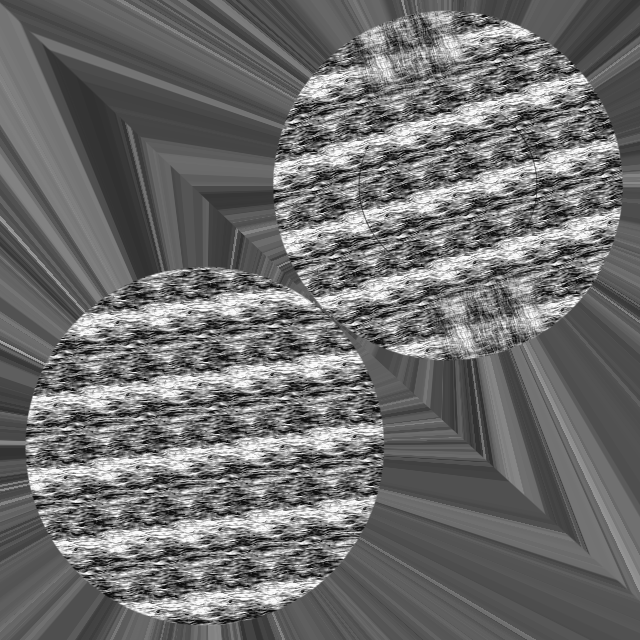
Write a WebGL 2 fragment shader that draws this background.

```glsl
#version 300 es
precision highp float;
// Two grainy discs over a field of radial streaks. Each disc holds a tilted,
// repeating tile of banded gradient noise; outside, every point takes a shade
// from its angle about the nearer disc, so the streaks meet in a diagonal fold.
uniform vec2 u_resolution;
out vec4 outColor;

const float TAU = 6.2831853;
const vec2 LOW_CENTER = vec2(0.320, 0.303);
const vec2 HIGH_CENTER = vec2(0.700, 0.710);

float hash(vec2 p) {
  vec3 q = fract(p.xyx * vec3(0.1031, 0.1030, 0.0973));
  q += dot(q, q.yzx + 33.33);
  return fract((q.x + q.y) * q.z);
}

// Dot product with a corner gradient on a lattice that wraps with a shear
float corner(vec2 cell, vec2 offset, vec2 period, float shear) {
  float wraps = floor(cell.x / period.x);
  vec2 id = vec2(cell.x - wraps * period.x, mod(cell.y - shear * wraps, period.y));
  float angle = TAU * hash(id + period * 3.7);
  return dot(vec2(cos(angle), sin(angle)), offset);
}

float gradientNoise(vec2 p, vec2 period, float shear) {
  vec2 i = floor(p), f = p - i;
  vec2 w = f * f * f * (f * (f * 6.0 - 15.0) + 10.0);
  vec2 e = vec2(1.0, 0.0);
  float low = mix(corner(i, f, period, shear), corner(i + e, f - e, period, shear), w.x);
  float high = mix(corner(i + e.yx, f - e.yx, period, shear),
                   corner(i + 1.0, f - 1.0, period, shear), w.x);
  return mix(low, high, w.y);
}

// One repeating tile: two dark bands, a blotch, warped grain, cracks and specks
float grain(vec2 t) {
  float patches = gradientNoise(t * vec2(4.0, 7.0), vec2(4.0, 7.0), 0.0);
  float ripple = gradientNoise(t * vec2(7.0, 9.0) + 0.5, vec2(7.0, 9.0), 0.0);
  t.y += 0.035 * patches + 0.020 * ripple;
  float phase = fract(-t.y - 0.13);
  float shade = 0.52 + 0.11 * cos(TAU * phase) + 0.14 * cos(2.0 * TAU * phase);
  vec2 blotch = vec2(fract(t.x + 0.14) - 0.5, phase - 0.68) / vec2(0.24, 0.09);
  shade += 0.22 * patches - 0.13 * exp(-dot(blotch, blotch));
  vec2 period = vec2(1.0, 8.0);
  float amount = 0.40;
  for (int k = 0; k < 4; k++) {
    float shear = floor(period.y / 16.0);
    float n = gradientNoise(t * period + vec2(0.0, t.x * shear), period, shear);
    shade += amount * n * (1.0 + 0.9 * ripple);
    period *= 2.0;
    amount *= 1.1;
  }
  float fleck = gradientNoise(t * vec2(20.0, 50.0), vec2(20.0, 50.0), 0.0);
  shade += 0.30 * fleck;
  float crack = abs(gradientNoise(t * 9.0, vec2(9.0), 0.0));
  shade += 0.10 * (1.0 - smoothstep(0.0, 0.05, crack));
  float speck = gradientNoise(t * vec2(11.0, 22.0), vec2(11.0, 22.0), 0.0);
  shade -= 0.4 * smoothstep(0.38, 0.52, speck);
  return clamp(shade, 0.06, 0.98);
}

// Flat steps with softened joints
float steps(float x, float seed) {
  float i = floor(x);
  return mix(hash(vec2(i, seed)), hash(vec2(i + 1.0, seed)),
             smoothstep(0.88, 1.0, x - i)) - 0.5;
}

// Radial streaks of uneven width, by angle in degrees
float streaks(float angle, float seed) {
  float a = angle + 3.0 * sin(angle * 0.11 + seed) + 1.2 * sin(angle * 0.37);
  float busy = 0.25 + 1.3 * (steps(a / 17.0, seed + 5.0) + 0.5);
  float shade = 0.33 + 0.13 * steps(a / 7.0, seed);
  shade += busy * (0.13 * steps(a / 2.3, seed + 1.0) + 0.09 * steps(a / 0.8, seed + 2.0));
  float glint = steps(a / 0.9, seed + 3.0) + 0.5;
  return shade + 0.2 * busy * smoothstep(0.88, 1.0, glint);
}

// Broad wedges: center and half width in degrees, then shade
const vec3 LOW_WEDGES[8] = vec3[8](
  vec3(108.5, 3.5, 0.18), vec3(118.0, 4.5, 0.50), vec3(126.0, 1.0, 0.52),
  vec3(99.0, 2.0, 0.43), vec3(86.0, 3.0, 0.22), vec3(-16.0, 2.0, 0.47),
  vec3(-87.0, 2.0, 0.58), vec3(179.0, 0.6, 0.60));
const vec3 HIGH_WEDGES[8] = vec3[8](
  vec3(167.5, 3.5, 0.24), vec3(175.5, 2.0, 0.43), vec3(160.5, 0.7, 0.50),
  vec3(-176.0, 2.0, 0.20), vec3(-76.0, 2.5, 0.46), vec3(-67.5, 1.5, 0.52),
  vec3(-90.0, 1.5, 0.20), vec3(-51.0, 8.0, 0.29));

float field(vec2 d, bool low) {
  float angle = degrees(atan(d.y, d.x));
  float shade = streaks(angle, low ? 11.0 : 47.0);
  for (int k = 0; k < 8; k++) {
    vec3 w = low ? LOW_WEDGES[k] : HIGH_WEDGES[k];
    float inside = 1.0 - smoothstep(w.y - 0.15, w.y + 0.15, abs(angle - w.x));
    shade = mix(shade, w.z, 0.75 * inside);
  }
  return clamp(shade, 0.1, 0.75);
}

vec2 turn(vec2 p, float angle) {
  float c = cos(angle), s = sin(angle);
  return vec2(c * p.x + s * p.y, c * p.y - s * p.x);
}

void main() {
  vec2 uv = gl_FragCoord.xy / u_resolution;
  float pixel = 1.0 / u_resolution.y;
  vec2 lowD = uv - LOW_CENTER, highD = uv - HIGH_CENTER;
  float lowEdge = length(lowD) - 0.280, highEdge = length(highD) - 0.273;

  // Streaked field, folded where the two discs are equally near
  float side = smoothstep(-pixel, pixel, lowEdge - highEdge);
  float shade = mix(field(lowD, true), field(highD, false), side);
  shade = mix(shade, grain(turn(lowD, 0.14) / 0.114), 1.0 - smoothstep(-pixel, pixel, lowEdge));

  // Upper disc: steeper tilt, cross hatching at both ends, broken inner ring
  vec2 local = turn(highD, 0.29);
  float hatch = smoothstep(0.13, 0.20, abs(local.y)) * (1.0 - smoothstep(0.05, 0.11, abs(local.x)));
  float highGrain = mix(grain(local / 0.110), grain(local.yx / 0.110 + 0.3), 0.5 * hatch);
  float ring = 1.0 - smoothstep(0.0003, 0.0016, abs(length(highD) - 0.139));
  highGrain *= 1.0 - 0.45 * ring * smoothstep(0.6, 0.95, abs(local.x) / 0.139);
  shade = mix(shade, highGrain, 1.0 - smoothstep(-pixel, pixel, highEdge));
  outColor = vec4(vec3(shade), 1.0);
}
```
